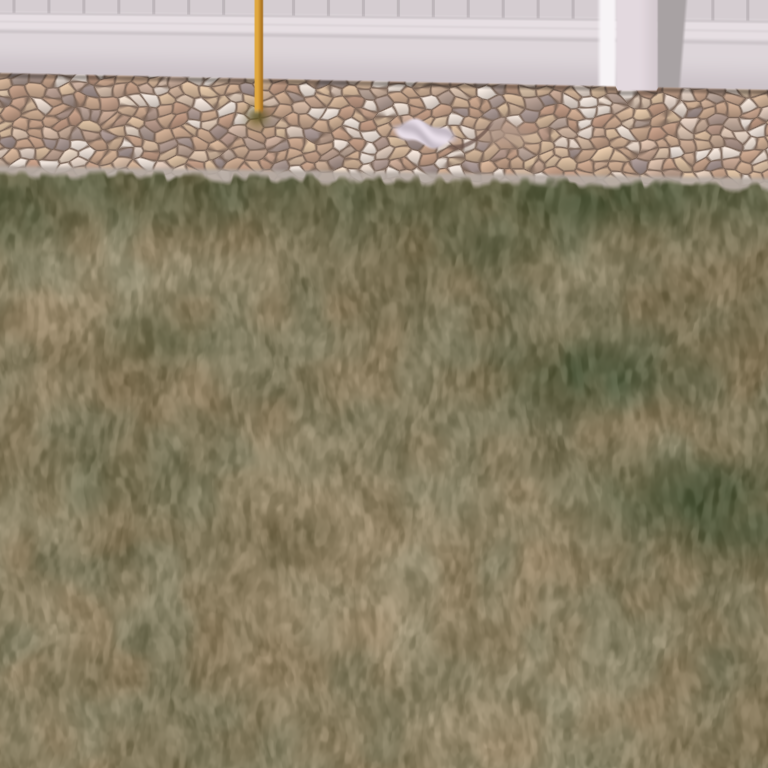
Reproduce this texture procedurally as a Shadertoy shader.

```glsl
// A dry lawn with green patches, a strip of river pebbles and a pale panel fence.
// Grass tone comes from soft cellular noise, stretched into blades and blotches;
// pebbles are shaded Voronoi cells, and the fence is built from smoothed bands.

vec2 hash2(vec2 p) {
    vec3 q = fract(p.xyx * vec3(0.1031, 0.1030, 0.0973));
    q += dot(q, q.yzx + 33.33);
    return fract((q.xx + q.yz) * q.zy);
}

float band(float x, float lo, float hi, float blur) {
    return smoothstep(lo - blur, lo + blur, x) - smoothstep(hi - blur, hi + blur, x);
}

// Gaussian blob with separate radii.
float blob(vec2 p, vec2 center, vec2 radius) {
    vec2 d = (p - center) / radius;
    return exp(-dot(d, d));
}

// Smoothly blended random cell tones, roughly -1 to 1.
float softCells(vec2 p, float sharpness) {
    vec2 cell = floor(p);
    float tone = 0.0, total = 0.0;
    for (int j = -1; j <= 1; j++)
    for (int i = -1; i <= 1; i++) {
        vec2 id = cell + vec2(i, j);
        vec2 d = id + 0.15 + 0.7 * hash2(id) - p;
        float w = exp(-sharpness * dot(d, d));
        tone += w * (2.0 * hash2(id + 71.0).x - 1.0);
        total += w;
    }
    return tone / total;
}

vec3 pebbles(vec2 uv, vec2 density) {
    vec2 p = uv * density;
    p += 0.18 * sin(p.yx * 1.7 + vec2(0.0, 2.0));
    vec2 cell = floor(p), nearId = cell, nearOffset = vec2(0.0);
    float first = 9.0, second = 9.0;
    for (int j = -1; j <= 1; j++)
    for (int i = -1; i <= 1; i++) {
        vec2 id = cell + vec2(i, j);
        vec2 d = p - id - 0.1 - 0.8 * hash2(id);
        float dist = length(d);
        if (dist < first) {
            second = first;
            first = dist;
            nearId = id;
            nearOffset = d;
        } else second = min(second, dist);
    }
    vec2 pick = hash2(nearId + 19.0);
    vec3 stone = mix(vec3(0.70, 0.56, 0.48), vec3(0.81, 0.71, 0.60), pick.x);
    stone = mix(stone, vec3(0.88, 0.84, 0.81), smoothstep(0.6, 1.0, pick.y));
    stone = mix(stone, vec3(0.60, 0.54, 0.53), 1.0 - smoothstep(0.0, 0.25, pick.y));
    stone *= 1.0 + 0.22 * dot(nearOffset, vec2(-0.3, 0.9));
    float body = smoothstep(-0.06, 0.32, second - first);
    return mix(vec3(0.47, 0.39, 0.34), stone, body);
}

vec3 fence(vec2 uv) {
    // Rails converge slightly, so height is measured along their slope.
    float h = uv.y + uv.x * mix(0.022, 0.009, clamp((uv.y - 0.9) / 0.084, 0.0, 1.0));
    vec3 col = mix(vec3(0.80, 0.765, 0.785), vec3(0.865, 0.835, 0.85), smoothstep(0.905, 0.945, h));
    col += 0.035 * band(h, 0.963, 0.985, 0.002);
    col -= 0.06 * band(h, 0.957, 0.961, 0.002) + 0.05 * band(h, 0.971, 0.973, 0.002);
    // Upright slats above the rail.
    float slat = abs(fract(uv.x / 0.0455 + 0.1) - 0.5) * 0.0455;
    float slats = smoothstep(0.982, 0.985, h);
    col -= slats * (0.03 + 0.09 * (1.0 - smoothstep(0.001, 0.003, slat)));
    col -= 0.08 * band(h, 0.981, 0.984, 0.0015);
    // Post with a bright side and a cast shadow.
    col = mix(col, vec3(0.97, 0.955, 0.965), band(uv.x, 0.780, 0.802, 0.004));
    float shadowEdge = 0.886 + 0.08 * (uv.y - 0.9);
    col = mix(col, vec3(0.66, 0.635, 0.64), band(uv.x, 0.855, shadowEdge, 0.003));
    vec3 post = mix(vec3(0.89, 0.85, 0.875), vec3(0.83, 0.79, 0.81), smoothstep(0.83, 0.856, uv.x));
    return mix(col, post, band(uv.x, 0.803, 0.856, 0.002));
}

vec3 lawn(vec2 uv) {
    vec2 p = uv + 0.003 * sin(uv.yx * vec2(47.0, 39.0) + 3.0 * sin(uv.xy * 17.0));
    float blades = softCells(p * vec2(125.0, 58.0), 5.0);
    float fine = softCells(p * vec2(215.0, 110.0) + 40.0, 4.0);
    float tufts = softCells(p * vec2(34.0, 27.0) + 13.0, 4.0);
    float blotches = softCells(p * vec2(9.0, 13.0) + 5.0, 4.0);
    float green = 0.95 * blob(p, vec2(0.775, 0.512), vec2(0.115, 0.043))
        + 0.90 * blob(p, vec2(0.91, 0.352), vec2(0.13, 0.05))
        + 0.45 * blob(p, vec2(0.96, 0.295), vec2(0.06, 0.03))
        + 0.45 * blob(p, vec2(0.215, 0.56), vec2(0.075, 0.035))
        + 0.40 * blob(p, vec2(0.64, 0.675), vec2(0.12, 0.035))
        + 0.40 * blob(p, vec2(0.77, 0.735), vec2(0.13, 0.035))
        + 0.35 * blob(p, vec2(0.0, 0.70), vec2(0.06, 0.06))
        + 0.28 * blob(p, vec2(0.17, 0.37), vec2(0.16, 0.055))
        + 0.48 * smoothstep(0.66, 0.76, p.y);
    green *= 1.0 + 0.3 * tufts;
    float straw = 0.25 * blob(p, vec2(0.13, 0.65), vec2(0.10, 0.05))
        + 0.14 * blob(p, vec2(0.55, 0.18), vec2(0.5, 0.15));
    float tone = 0.58 + 0.25 * blades + 0.13 * fine + 0.14 * tufts + 0.20 * blotches + straw - 0.32 * green;
    vec3 col = mix(vec3(0.375, 0.345, 0.235), vec3(0.635, 0.585, 0.475), tone);
    col += vec3(0.018, -0.006, -0.012) * softCells(p * 21.0 + 90.0, 4.0);
    return mix(col, vec3(0.27, 0.325, 0.215) + 0.08 * blades, clamp(green * 0.72, 0.0, 0.85));
}

void mainImage(out vec4 fragColor, in vec2 fragCoord) {
    vec2 uv = fragCoord / iResolution.xy;
    vec3 col = pebbles(uv, vec2(53.0, 72.0));
    // Bare ground, twig and a pale scrap of cloth among the pebbles.
    col = mix(col, vec3(0.69, 0.59, 0.53), 0.75 * blob(uv, vec2(0.66, 0.825), vec2(0.035, 0.017)));
    float twig = abs(uv.y - 0.808 - 12.0 * pow(max(uv.x - 0.59, 0.0), 2.0));
    col = mix(col, vec3(0.40, 0.31, 0.28), 0.7 * (1.0 - smoothstep(0.001, 0.005, twig)) * band(uv.x, 0.585, 0.64, 0.006));
    vec2 cloth = (uv - vec2(0.553, 0.826)) / vec2(0.042, 0.016);
    cloth.y += 0.5 * cloth.x + 0.2 * sin(cloth.x * 6.0);
    vec3 folds = vec3(0.84, 0.80, 0.84) + 0.07 * sin(cloth.x * 5.0 + cloth.y * 4.0);
    col = mix(col, folds, 1.0 - smoothstep(0.75, 1.1, length(cloth)));
    // Fence with a thin shadow where it meets the stones.
    float base = mix(0.905 - 0.022 * uv.x, 0.882, band(uv.x, 0.803, 0.856, 0.002));
    col *= 1.0 - 0.3 * band(uv.y, base - 0.006, base, 0.003);
    col = mix(col, fence(uv), smoothstep(base - 0.002, base + 0.002, uv.y));
    // Marker pole and the weeds at its foot.
    col = mix(col, vec3(0.36, 0.32, 0.13), 0.8 * blob(uv, vec2(0.335, 0.848), vec2(0.014, 0.013)));
    float across = (uv.x - 0.337) / 0.0058;
    vec3 pole = mix(vec3(0.88, 0.66, 0.25), vec3(0.66, 0.44, 0.12), smoothstep(-0.4, 0.9, across));
    col = mix(col, pole, (1.0 - smoothstep(0.7, 1.2, abs(across))) * smoothstep(0.85, 0.86, uv.y));
    // Curb, then grass with a ragged upper edge.
    float edge = 0.773 - 0.016 * uv.x;
    col = mix(col, vec3(0.71, 0.67, 0.64), 0.9 * band(uv.y, edge - 0.01, edge + 0.011, 0.004));
    edge += 0.007 * softCells(uv * vec2(80.0, 25.0), 5.0);
    col = mix(col, lawn(uv), 1.0 - smoothstep(edge - 0.005, edge + 0.005, uv.y));
    fragColor = vec4(clamp(col, 0.0, 1.0), 1.0);
}
```
